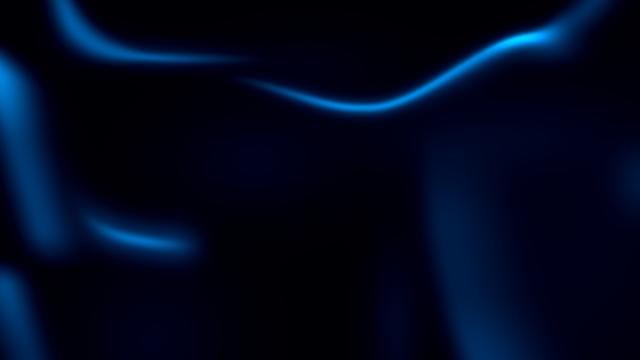
A WebGL 1 fragment shader for this background:

```glsl
precision highp float;

uniform vec2 u_resolution;

// Soft round patch of light
float blob(vec2 p, vec2 center, vec2 radius) {
  vec2 q = (p - center) / radius;
  return exp(-dot(q, q));
}

// Bell profile with a separate width on each side of zero
float bell(float d, float lowWidth, float highWidth) {
  float q = d / (d < 0.0 ? lowWidth : highWidth);
  return exp(-q * q);
}

// One inside the range a..b, with soft ends
float window(float x, float a, float b, float softA, float softB) {
  return smoothstep(a, a + softA, x) * (1.0 - smoothstep(b - softB, b, x));
}

// Distance above a curve that drops exponentially and levels out
float decayDistance(vec2 p, float start, float level, float drop, float scale) {
  float fall = drop * exp(-(p.x - start) / scale);
  float slope = fall / scale;
  return (p.y - level - fall) / sqrt(1.0 + slope * slope);
}

float waveHeight(float x) {
  float lift = max(x - 1.47, 0.0);
  return 0.785 - 0.084 * smoothstep(0.6, 1.0, x)
       + 0.2 * smoothstep(1.02, 1.5, x) + 3.0 * lift * lift;
}

float waveDistance(vec2 p) {
  float step = 0.004;
  float slope = (waveHeight(p.x + step) - waveHeight(p.x - step)) / (2.0 * step);
  return (p.y - waveHeight(p.x)) / sqrt(1.0 + slope * slope);
}

// Long bright ribbon across the upper right
float waveRibbon(vec2 p) {
  float d = waveDistance(p);
  float right = smoothstep(1.1, 1.4, p.x);
  float tail = smoothstep(1.46, 1.6, p.x);
  float core = bell(d, mix(0.013, 0.024, right) + 0.015 * tail, 0.011 + 0.025 * tail);
  float halo = bell(d, mix(0.03, 0.06, right), 0.028 + 0.02 * tail);
  float strength = smoothstep(0.58, 0.98, p.x) * (1.0 - 0.6 * tail);
  float glint = blob(p, vec2(1.44, 0.89), vec2(0.1, 0.03));
  return strength * (core * (0.56 + 0.42 * glint) + 0.27 * halo);
}

// Curved ribbon entering at the upper left
float upperRibbon(vec2 p) {
  float d = decayDistance(p, 0.162, 0.835, 0.165, 0.074);
  float narrow = smoothstep(0.2, 0.42, p.x);
  float core = bell(d, mix(0.04, 0.012, narrow), mix(0.045, 0.014, narrow));
  float halo = bell(d, 0.035, 0.045);
  return window(p.x, 0.08, 0.8, 0.12, 0.42) * (0.4 * core + 0.22 * halo);
}

// Glowing ridge at the foot of the left sail
float lowerRidge(vec2 p) {
  float d = decayDistance(p, 0.2, 0.32, 0.1, 0.09) + 0.04 * (p.x - 0.4);
  float core = window(p.x, 0.2, 0.57, 0.17, 0.18) * bell(d, 0.018, 0.015);
  float halo = window(p.x, 0.16, 0.62, 0.15, 0.15) * bell(d, 0.055, 0.06);
  return 0.4 * core + 0.33 * halo;
}

// Wide veils of light on the left and right
float leftSail(vec2 p) {
  float center = 0.115 - 0.3 * (p.y - 0.375);
  float body = bell(p.x - center, 0.06, 0.085);
  float top = 1.0 - smoothstep(0.79, 0.9, p.y + 0.5 * p.x);
  float strength = 0.42 + 0.45 * smoothstep(0.58, 0.82, p.y);
  return body * top * smoothstep(0.23, 0.37, p.y) * strength;
}

float cornerVeil(vec2 p) {
  float center = 0.35 * (0.24 - p.y);
  float strength = mix(0.3, 0.52, smoothstep(0.0, 0.24, p.y));
  return strength * bell(p.x - center, 0.08, 0.06) * (1.0 - smoothstep(0.2, 0.3, p.y));
}

float rightSail(vec2 p) {
  float edge = 1.25 - 0.37 * p.y + 0.3 * p.y * p.y;
  float body = bell(p.x - edge - 0.08, 0.06, 0.17);
  float strength = 0.25 + 0.1 * (1.0 - smoothstep(0.0, 0.2, p.y));
  return body * strength * (1.0 - smoothstep(0.36, 0.68, p.y));
}

// Faint navy haze between the main shapes
float haze(vec2 p) {
  float light = 0.09 * blob(p, vec2(0.7, 0.55), vec2(0.22, 0.14));
  light += 0.09 * blob(p, vec2(0.43, 0.06), vec2(0.2, 0.2));
  light += 0.1 * blob(p, vec2(1.32, 0.63), vec2(0.36, 0.13));
  light += 0.12 * blob(p, vec2(1.1, 0.1), vec2(0.07, 0.22));
  light += 0.08 * blob(p, vec2(1.65, 0.3), vec2(0.25, 0.4));
  light += 0.17 * blob(p, vec2(1.79, 0.5), vec2(0.08, 0.1));
  light += 0.18 * blob(p, vec2(1.54, 0.87), vec2(0.08, 0.045));
  light += 0.06 * blob(p, vec2(0.85, 0.82), vec2(0.2, 0.09));
  return light;
}

// Black through navy and azure to cyan
vec3 azureRamp(float light) {
  float green = 0.6 * max(light - 0.1, 0.0) + 0.08 * light * light;
  return vec3(0.0, green, min(light, 1.0));
}

void main() {
  vec2 p = gl_FragCoord.xy / u_resolution * vec2(16.0 / 9.0, 1.0);
  float light = 0.015 + haze(p);
  light += waveRibbon(p) + upperRibbon(p) + lowerRidge(p);
  light += leftSail(p) + cornerVeil(p) + rightSail(p);
  gl_FragColor = vec4(azureRamp(light), 1.0);
}
```
